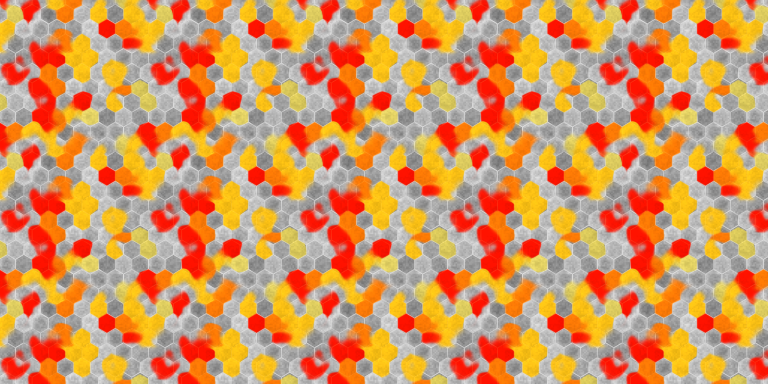
Write a Shadertoy shader that draws this pattern.

```glsl
// Tiled mosaic of grey stone hexagons with smeared red, orange and yellow paint.

// Layout, in canvas heights
const vec2 GRID = vec2(9.0, 10.0);            // cells in one repeat
const vec2 TILE = vec2(0.3896, 0.3833);       // size of one repeat
const vec2 ORIGIN = vec2(0.300, 0.8867);      // centre of cell (0, 0)
const float ROW_STEP = 0.866;                 // row distance in cell widths

// Paint
const vec3 RED = vec3(1.00, 0.07, 0.00);
const vec3 ORANGE = vec3(1.00, 0.47, 0.00);
const vec3 YELLOW = vec3(1.00, 0.76, 0.05);
const vec3 PALE = vec3(0.94, 0.85, 0.28);
const vec4 SHARES = vec4(0.14, 0.265, 0.40, 0.45); // cumulative
const float CRISP_PAINT = 32.0;
const float SMEARED_PAINT = 8.0;
const float SMEAR_REACH = 1.1;

// Stone
const float GREY_DARK = 0.55;
const float GREY_LIGHT = 0.81;
const float CORE_DEPTH = 0.11;
const float GRAIN = 0.10;
const float RIM_WIDTH = 0.030;
const float RIM_GREY = 0.88;

float hash(vec2 p, float seed) {
    vec3 q = fract((p.xyx + 17.3 * seed) * vec3(0.1031, 0.1030, 0.0973));
    q += dot(q, q.yzx + 33.33);
    return fract((q.x + q.y) * q.z);
}

vec2 wrapCell(vec2 cell, vec2 period) {
    return floor(mod(cell + 0.5, period));
}

// Value noise that repeats with the tile
float tileNoise(vec2 tileUv, float cells, float seed) {
    vec2 p = tileUv * cells, i = floor(p), f = p - i;
    f = f * f * (3.0 - 2.0 * f);
    vec2 period = vec2(cells);
    float a = hash(wrapCell(i, period), seed);
    float b = hash(wrapCell(i + vec2(1, 0), period), seed);
    float c = hash(wrapCell(i + vec2(0, 1), period), seed);
    float d = hash(wrapCell(i + vec2(1, 1), period), seed);
    return mix(mix(a, b, f.x), mix(c, d, f.x), f.y);
}

// Shuffles the ranks of each row, so every row holds a fair mix of colours
float cellRank(vec2 id) {
    vec2 row = vec2(id.y, 3.0);
    float stride = 1.0 + 3.0 * floor(3.0 * hash(row, 1.0)) + floor(2.0 * hash(row, 2.0));
    float shift = floor(GRID.x * hash(row, 3.0));
    float rank = floor(mod(id.x * stride + shift + 0.5, GRID.x));
    return (rank + hash(id, 4.0)) / GRID.x;
}

// Paint colour and opacity of a cell
vec4 cellPaint(vec2 id) {
    float rank = cellRank(id);
    if (rank < SHARES.x) return vec4(RED, 1.0);
    if (rank < SHARES.y) return vec4(ORANGE, 0.97);
    if (rank < SHARES.z) return vec4(YELLOW, 0.95);
    if (rank < SHARES.w) return vec4(PALE, 0.75);
    return vec4(0.0);
}

void mainImage(out vec4 fragColor, in vec2 fragCoord) {
    vec2 tileUv = (fragCoord / iResolution.y - ORIGIN) / TILE;
    vec2 p = tileUv * GRID;
    float pixel = GRID.x / (TILE.x * iResolution.y);

    // Local smearing of the paint
    float smear = smoothstep(0.40, 0.72, tileNoise(tileUv, 6.0, 5.0));
    vec2 drift = vec2(tileNoise(tileUv, 11.0, 6.0), tileNoise(tileUv, 11.0, 7.0)) - 0.5;
    drift *= SMEAR_REACH * smear;
    float paintSharpness = mix(CRISP_PAINT, SMEARED_PAINT, smear);
    float stoneSharpness = min(2.0 / pixel, 110.0);

    // Blend the nearby cells
    vec4 paint = vec4(0.0);
    vec2 stone = vec2(0.0), toCentre = vec2(0.0);
    float paintWeight = 0.0, stoneWeight = 0.0, nearest = 1e3;
    for (int j = -1; j <= 2; j++) {
        float row = floor(p.y) + float(j);
        float offset = 0.5 * mod(row, 2.0);
        float column = floor(p.x - offset + 0.5);
        for (int i = -1; i <= 1; i++) {
            vec2 cell = vec2(column + float(i), row);
            vec2 id = wrapCell(cell, GRID);
            vec2 d = (p - cell - vec2(offset, 0.0)) * vec2(1.0, ROW_STEP);
            float d2 = dot(d, d);
            if (d2 < nearest) { nearest = d2; toCentre = d; }

            float w = exp(-stoneSharpness * d2);
            stone += w * vec2(hash(id, 8.0), hash(id, 9.0));
            stoneWeight += w;

            w = exp(-paintSharpness * dot(d + drift, d + drift));
            vec4 coat = cellPaint(id);
            paint += w * vec4(coat.rgb * coat.a, coat.a);
            paintWeight += w;
        }
    }
    stone /= stoneWeight;
    float opacity = paint.a / paintWeight;
    vec3 paintColor = paint.rgb / max(paint.a, 1e-9);

    // Stone tone, darker core and grain
    vec2 a = abs(toCentre);
    float hexRadius = max(a.x, 0.5 * a.x + ROW_STEP * a.y);
    float core = 1.0 - smoothstep(0.22, 0.43, hexRadius);
    float grain = tileNoise(tileUv, 100.0, 10.0) + tileNoise(tileUv, 34.0, 11.0) - 1.0;
    float light = dot(toCentre, vec2(-0.6, 0.8));
    float grey = mix(GREY_DARK, GREY_LIGHT, stone.x);
    grey += CORE_DEPTH * stone.y * (0.35 - core) + GRAIN * grain + 0.05 * light;

    // Pale worn rims, fainter under paint
    float rim = 1.0 - smoothstep(RIM_WIDTH - 0.5 * pixel, RIM_WIDTH + 0.5 * pixel, 0.5 - hexRadius);
    rim *= mix(0.25, 0.95, tileNoise(tileUv, 19.0, 12.0));
    vec3 color = vec3(mix(grey, RIM_GREY, rim));
    paintColor *= 1.0 + 0.08 * grain + 0.06 * light;
    paintColor = mix(paintColor, vec3(1.0, 0.85, 0.45), 0.16 * rim);
    color = mix(color, paintColor, opacity);
    fragColor = vec4(clamp(color, 0.0, 1.0), 1.0);
}
```
